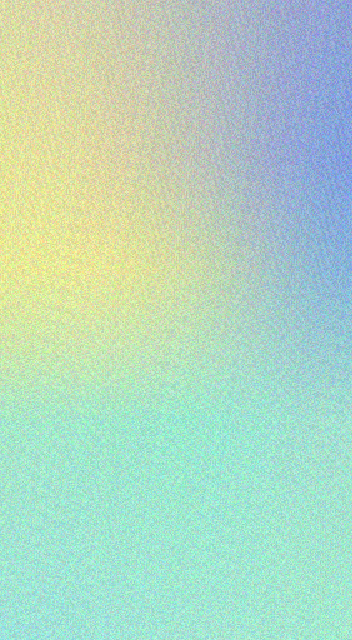
Write a WebGL 2 fragment shader that draws this background.

```glsl
#version 300 es
precision highp float;
// A soft pastel backdrop: yellow at left, periwinkle at right, mint below.
// Horizontal colour curves are blended up the canvas, then covered with
// a fine coloured grain made from a sine hash.

uniform vec2 u_resolution;
out vec4 outColor;

const float GRAIN_ROWS = 512.0;
const float GRAIN_STRENGTH = 0.185;
const float SIDE_SPREAD = 0.75;

float hash(vec2 cell) {
    return fract(sin(dot(cell, vec2(12.9898, 78.233))) * 43758.5453);
}

// Independent grain for each channel, centred on zero
vec3 colourGrain(vec2 cell) {
    return vec3(hash(cell), hash(cell + vec2(17.3, 5.9)), hash(cell + vec2(3.1, 41.7))) - 0.5;
}

// Smooth curve through the left, middle and right colours
vec3 colourCurve(vec3 left, vec3 middle, vec3 right, float x) {
    return left * 2.0 * (x - 0.5) * (x - 1.0)
         + middle * 4.0 * x * (1.0 - x)
         + right * 2.0 * x * (x - 0.5);
}

// Linear progress between two heights, clamped outside them
float ramp(float low, float high, float y) {
    return clamp((y - low) / (high - low), 0.0, 1.0);
}

vec3 pastelField(vec2 uv) {
    // Widen the left and right colours so the change gathers in the middle
    float x = mix(uv.x, smoothstep(0.0, 1.0, uv.x), SIDE_SPREAD);

    // Colour bands from the bottom to the top
    vec3 aqua = colourCurve(vec3(0.62, 0.89, 0.85), vec3(0.64, 0.90, 0.83), vec3(0.64, 0.91, 0.81), x);
    vec3 mint = colourCurve(vec3(0.66, 0.90, 0.79), vec3(0.61, 0.91, 0.81), vec3(0.64, 0.88, 0.82), x);
    vec3 lime = colourCurve(vec3(0.80, 0.90, 0.68), vec3(0.74, 0.89, 0.74), vec3(0.59, 0.80, 0.83), x);
    vec3 lemon = colourCurve(vec3(0.91, 0.91, 0.59), vec3(0.83, 0.87, 0.65), vec3(0.53, 0.71, 0.86), x);
    vec3 sand = colourCurve(vec3(0.90, 0.89, 0.61), vec3(0.78, 0.79, 0.70), vec3(0.51, 0.63, 0.88), x);
    vec3 dusk = colourCurve(vec3(0.86, 0.85, 0.66), vec3(0.74, 0.76, 0.73), vec3(0.57, 0.64, 0.84), x);

    vec3 colour = mix(aqua, mint, ramp(0.0, 0.34, uv.y));
    colour = mix(colour, lime, ramp(0.34, 0.45, uv.y));
    colour = mix(colour, lemon, ramp(0.45, 0.58, uv.y));
    colour = mix(colour, sand, ramp(0.58, 0.75, uv.y));
    return mix(colour, dusk, ramp(0.75, 1.0, uv.y));
}

void main() {
    vec2 uv = gl_FragCoord.xy / u_resolution;
    vec2 grainCell = floor(gl_FragCoord.xy / u_resolution.y * GRAIN_ROWS);
    vec3 colour = pastelField(uv) + GRAIN_STRENGTH * colourGrain(grainCell);
    outColor = vec4(clamp(colour, 0.0, 1.0), 1.0);
}
```
